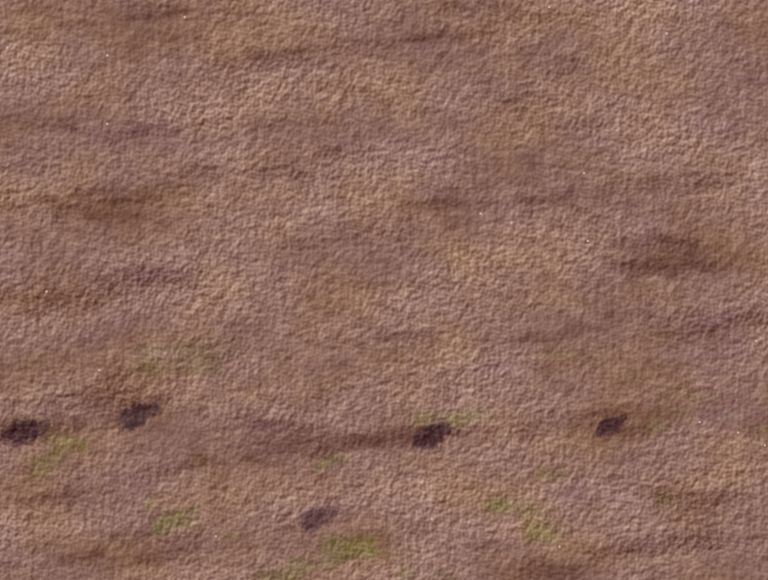
This texture is drawn by a WebGL 1 fragment shader. Its source:

```glsl
precision highp float;
// Dry brown grassland seen from above: embossed fine grain over soft mottling,
// with dark near-horizontal streaks, faint upright threads, olive and ochre
// tints, a few dark purple tufts and rare pale specks. All from gradient noise.
uniform vec2 u_resolution;

#define SOIL_COLOR vec3(0.549, 0.411, 0.362)
#define TONE_AXIS vec3(1.0, 1.0, 0.91)
#define TUFT_COLOR vec3(0.29, 0.19, 0.21)
#define SPECK_COLOR vec3(0.80, 0.72, 0.66)
#define GRAIN_SCALE 88.0
#define GRAIN_DEPTH 0.15
#define LIGHT_STEP vec2(-0.0026, 0.0032)
#define MOTTLE_DEPTH 0.08
#define STREAK_DEPTH 0.10
#define STREAK_SLOPE 0.07
#define THREAD_DEPTH 0.045
#define TUFT_COUNT 5

vec2 hash2(vec2 cell) {
  vec3 q = fract(cell.xyx * vec3(0.1031, 0.1030, 0.0973));
  q += dot(q, q.yzx + 33.33);
  return fract((q.xx + q.yz) * q.zy);
}

vec2 gradient(vec2 cell) {
  float angle = 6.2832 * hash2(cell).x;
  return vec2(cos(angle), sin(angle));
}

float noise(vec2 p) {
  vec2 i = floor(p);
  vec2 f = p - i;
  vec2 w = f * f * f * (f * (f * 6.0 - 15.0) + 10.0);
  vec2 e = vec2(1.0, 0.0);
  float low = mix(dot(gradient(i), f), dot(gradient(i + e), f - e), w.x);
  float high = mix(dot(gradient(i + e.yx), f - e.yx),
                   dot(gradient(i + e.xx), f - e.xx), w.x);
  return mix(low, high, w.y);
}

vec2 turn(vec2 p) {
  return vec2(0.8 * p.x - 0.6 * p.y, 0.6 * p.x + 0.8 * p.y);
}

float fbm(vec2 p) {
  float sum = 0.0;
  float amplitude = 1.0;
  for (int i = 0; i < 4; i++) {
    sum += amplitude * noise(p);
    p = p * 2.07 + vec2(17.3, 9.1);
    amplitude *= 0.5;
  }
  return sum;
}

// Height of the matted grass, lit as relief by a small offset
float grainHeight(vec2 p) {
  vec2 q = turn(p) * GRAIN_SCALE + 40.0;
  return noise(q) + 0.6 * noise(turn(q) * 1.85 + 70.0);
}

float relief(vec2 p) {
  return grainHeight(p) - grainHeight(p - LIGHT_STEP);
}

// Broken dark clumps scattered over the lower part
float tufts(vec2 p, float aspect) {
  float cover = 0.0;
  float ragged = 0.55 * fbm(p * 42.0 + 5.0);
  for (int i = 0; i < TUFT_COUNT; i++) {
    float n = float(i);
    vec2 random = hash2(vec2(n + 3.0, 11.0));
    vec2 center = vec2(aspect * fract(0.56 + 0.618 * n), 0.04 + 0.27 * random.x);
    vec2 d = p - center;
    d.y -= 0.35 * d.x;
    float size = mix(0.020, 0.036, random.y);
    float edge = length(d * vec2(0.8, 1.35)) / size + ragged;
    cover = max(cover, (1.0 - smoothstep(0.55, 1.1, edge)) * mix(0.5, 0.85, random.x));
  }
  return cover;
}

// Rare bright dots, one candidate per grid cell
float specks(vec2 p) {
  vec2 grid = p * 45.0;
  vec2 cell = floor(grid);
  vec2 center = 0.25 + 0.5 * hash2(cell + 31.0);
  float present = step(0.992, hash2(cell + 87.0).x);
  return present * (1.0 - smoothstep(0.05, 0.15, length(grid - cell - center)));
}

void main() {
  vec2 p = gl_FragCoord.xy / u_resolution.y;
  vec2 band = vec2(p.x, p.y - STREAK_SLOPE * p.x);

  // Brightness: mottling, clumps, streaks, threads and grain
  float patches = fbm(band * vec2(3.2, 7.0) + 12.0);
  float clumps = fbm(p * vec2(28.0, 40.0) + 60.0);
  float streak = smoothstep(0.08, 0.62, fbm(band * vec2(3.0, 13.0) + 27.0));
  float tone = MOTTLE_DEPTH * (patches + 0.9 * clumps);
  tone += STREAK_DEPTH * (0.17 - streak);
  tone += THREAD_DEPTH * noise(p * vec2(115.0, 9.0) + 33.0);
  tone += GRAIN_DEPTH * (1.0 + 0.7 * patches) * relief(p);
  vec3 color = SOIL_COLOR + tone * TONE_AXIS;

  // Hue drift: ochre to mauve everywhere, olive growth near the bottom
  float warmth = fbm(p * vec2(6.0, 10.0) + 91.0);
  color += warmth * vec3(0.012, 0.006, -0.035);
  float growth = smoothstep(0.20, 0.65, fbm(p * vec2(5.0, 9.0) + 48.0));
  growth *= 1.0 - smoothstep(0.25, 0.50, p.y);
  color += growth * vec3(-0.070, -0.005, -0.085);

  // Tufts and specks on top
  color = mix(color, TUFT_COLOR + 0.7 * tone, tufts(p, u_resolution.x / u_resolution.y));
  color = mix(color, SPECK_COLOR, 0.8 * specks(p));
  gl_FragColor = vec4(clamp(color, 0.0, 1.0), 1.0);
}
```
